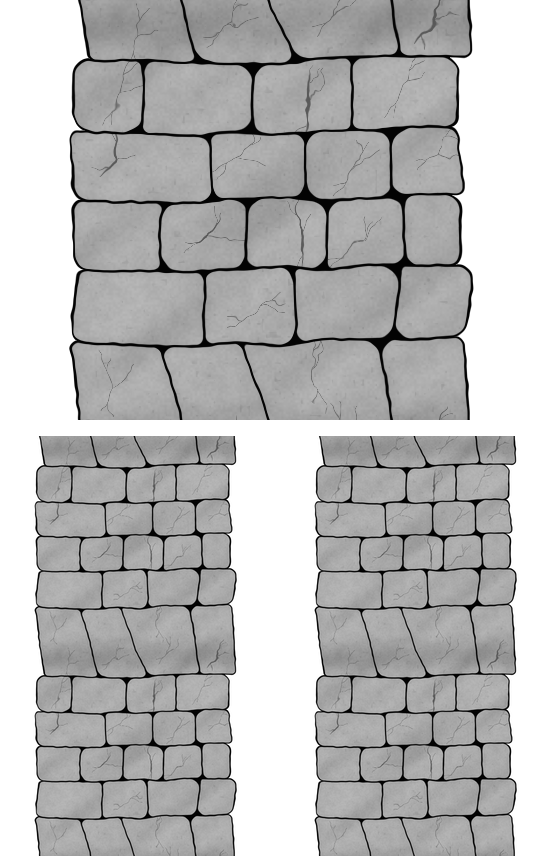
Top, the tile; bottom, the same tile 2 across and 2 down.
Write a WebGL 2 fragment shader that draws this texture.

```glsl
#version 300 es
precision highp float;
// A hand-inked column of rounded, cracked grey stones in stacked courses on white.
uniform vec2 u_resolution;
out vec4 outColor;

const float ASPECT = 4.0 / 3.0;
const float TAU = 6.2831853;
const int COURSES = 5;
const int STONES = 5;
const int TALL = 4;    // course of leaning stones that runs through the tile edge

// Layout upwards: bed heights, wall sides and upright joints.
// The last two rows are the foot and the head of the tall course.
const float BEDS[6] = float[](0.192, 0.366, 0.530, 0.694, 0.858, 1.192);
const vec2 SIDES[6] = vec2[](vec2(.134, .840), vec2(.130, .824), vec2(.128, .824),
                             vec2(.134, .820), vec2(.160, .844), vec2(.129, .833));
const vec4 JOINTS[6] = vec4[](vec4(.369, .527, .710, .840), vec4(.289, .443, .585, .723),
                              vec4(.378, .544, .703, .824), vec4(.258, .452, .630, .820),
                              vec4(.358, .524, .719, .844), vec4(.289, .431, .680, .833));
// One bit per stone, leftmost stone lowest
const int CRACKED[6] = int[](2, 14, 15, 13, 15, 5);
const int DEEP[6] = int[](0, 6, 1, 4, 8, 0);

const vec2 CORE = vec2(0.185, 0.805);     // span where gaps are filled with ink
const vec2 CORNER = vec2(0.012, 0.043);   // smallest and largest corner radius
const float HALF_JOINT = 0.0030;
const float OUTLINE = 0.0060;
const float SAG = 0.010;
const float WOBBLE = 0.018;
const float THIN_CRACK = 0.0007;
const float DEEP_CRACK = 0.0040;
const float CRACK_SPAN = 0.08;

const vec3 PAPER = vec3(1.0);
const vec3 INK = vec3(0.01);
const vec3 STONE = vec3(0.66);
const vec3 CRACK = vec3(0.32);

float hash(vec2 p) {
    vec3 q = fract(p.xyx * 0.1031);
    q += dot(q, q.yzx + 33.33);
    return fract((q.x + q.y) * q.z);
}

// Lattice index wrapped to the tile, safe against rounding
vec2 wrapCell(vec2 i, vec2 cells) {
    return floor(mod(i + 0.5, cells));
}

// Value noise from -0.5 to 0.5 that wraps on the unit square
float noise(vec2 uv, vec2 cells) {
    vec2 g = uv * cells, i = floor(g), f = g - i;
    f *= f * (3.0 - 2.0 * f);
    vec2 a = wrapCell(i, cells), b = wrapCell(i + 1.0, cells);
    return mix(mix(hash(a), hash(vec2(b.x, a.y)), f.x),
               mix(hash(vec2(a.x, b.y)), hash(b), f.x), f.y) - 0.5;
}

vec2 noise2(vec2 uv, vec2 cells) {
    return vec2(noise(uv, cells), noise(uv + 0.5, cells));
}

float jointX(int row, int k) {
    return ASPECT * (k == 0 ? SIDES[row].x : k < STONES ? JOINTS[row][k - 1] : SIDES[row].y);
}

// Rounded box with its own radius at each corner
float stoneDistance(vec2 p, vec2 halfSize, float seed) {
    float r = mix(CORNER.x, CORNER.y, hash(vec2(seed, 3.0 + step(0.0, p.x) + 2.0 * step(0.0, p.y))));
    vec2 q = abs(p) - halfSize + r;
    return length(max(q, 0.0)) + min(max(q.x, q.y), 0.0) - r;
}

// Tapering branches from a hub, each followed by a twig
float crackInk(vec2 p, vec2 halfSize, float seed, float width, float aa) {
    vec2 hub = halfSize * 0.8 * (vec2(hash(vec2(seed, 21.0)), hash(vec2(seed, 22.0))) - 0.5);
    vec2 start = hub, dir = vec2(0.0);
    float angle = -1.9 + 0.6 * hash(vec2(seed, 23.0)), reach = 0.0, ink = 0.0;
    for (int k = 0; k < 5; k++) {
        float h = hash(vec2(seed, 30.0 + float(k)));
        bool twig = k % 2 == 1;
        if (!twig) angle += 2.3 + 0.9 * h;
        start = twig ? start + dir * reach * 0.5 : hub;
        float turn = twig ? (h > 0.5 ? 0.7 : -0.7) : 0.0;
        dir = vec2(cos(angle + turn), sin(angle + turn));
        reach = halfSize.y * (twig ? 0.5 : 0.65 + 0.6 * h);
        float t = clamp(dot(p - start, dir) / reach, 0.0, 1.0);
        float w = mix(twig || k > 2 ? THIN_CRACK : width, THIN_CRACK * 0.6, t);
        ink = max(ink, smoothstep(aa, -aa, length(p - start - dir * t * reach) - w));
    }
    return ink;
}

void main() {
    vec2 uv = gl_FragCoord.xy / u_resolution;
    float aa = 0.75 / u_resolution.y;

    // Hand-drawn warp of the courses
    vec2 p = uv * vec2(ASPECT, 1.0) + WOBBLE * noise2(uv, vec2(12, 9)) + 0.004 * noise2(uv, vec2(64, 48));
    p.y += SAG * cos(TAU * (uv.x - 0.35));
    p.y = BEDS[0] + fract(p.y - BEDS[0]);
    int row = 0;
    for (int i = 1; i < COURSES; i++) row += int(p.y >= BEDS[i]);

    // Nearest stone in this course and its two neighbours
    float d = 1e3, seed = 0.0;
    vec2 local = vec2(0.0), size = vec2(0.1);
    int course = 0, stone = 0;
    for (int j = -1; j <= 1; j++) {
        int c = (row + j + COURSES) % COURSES, head = c == TALL ? c + 1 : c;
        vec2 bed = vec2(BEDS[c], BEDS[c + 1]) + float(row + j - c) / float(COURSES);
        float rise = clamp((p.y - bed.x) / (bed.y - bed.x), 0.0, 1.0);
        for (int k = 0; k < STONES; k++) {
            vec2 lo = vec2(mix(jointX(c, k), jointX(head, k), rise), bed.x);
            vec2 hi = vec2(mix(jointX(c, k + 1), jointX(head, k + 1), rise), bed.y);
            if (hi.x - lo.x < 0.01) continue;
            vec2 l = p - 0.5 * (lo + hi), s = 0.5 * (hi - lo) - HALF_JOINT;
            float id = float(c * STONES + k) + 1.0, e = stoneDistance(l, s, id);
            if (e < d) { d = e; seed = id; local = l; size = s; course = c; stone = k; }
        }
    }

    // Stone face: diagonal brush streaks, mottling, grain and a dusky band in the tall course
    float tone = 0.09 * noise(vec2(uv.x - uv.y, uv.x + uv.y), vec2(12, 2));
    tone += 0.03 * noise(uv, vec2(48, 36)) + 0.035 * noise(uv, vec2(240, 180));
    tone -= 0.05 * smoothstep(0.34, 0.5, noise(uv, vec2(128, 96)));
    if (course == TALL) tone -= 0.09 * smoothstep(0.85, 0.95, p.y) * smoothstep(1.07, 0.95, p.y);
    vec3 color = STONE + tone - 0.02 * smoothstep(-0.02, 0.0, d);

    // Cracks: one per stone, or one low and one high in a tall stone
    vec2 jag = 0.022 * noise2(uv, vec2(40, 30)) + 0.007 * noise2(uv, vec2(112, 84));
    for (int s = 0; s <= int(course == TALL); s++) {
        if (((CRACKED[course + s] >> stone) & 1) == 0) continue;
        float width = ((DEEP[course + s] >> stone) & 1) == 1 ? DEEP_CRACK : THIN_CRACK;
        float shift = course == TALL ? 0.09 - 0.17 * float(s) : 0.0;
        vec2 span = vec2(size.x, min(size.y, CRACK_SPAN));
        color = mix(color, CRACK, 0.9 * crackInk(local + jag + vec2(0.0, shift), span, seed + 40.0 * float(s), width, aa));
    }

    // Ink in the joints, and paper beyond the outline
    color = mix(color, INK, smoothstep(-aa, aa, d));
    float rim = OUTLINE + 0.004 * noise(uv, vec2(32, 24));
    float outside = step(p.x, CORE.x * ASPECT) + step(CORE.y * ASPECT, p.x);
    color = mix(color, PAPER, outside * smoothstep(-aa, aa, d - rim));
    outColor = vec4(color, 1.0);
}
```
